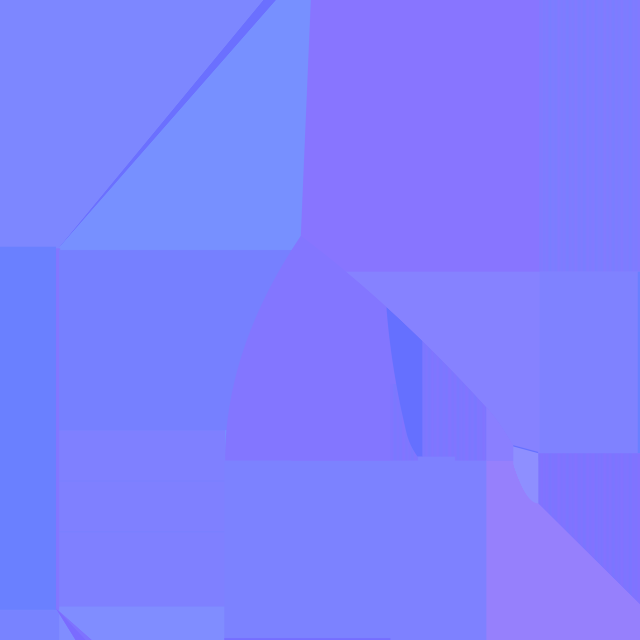
A Shadertoy shader for this texture map:

```glsl
const vec3 PERIWINKLE = vec3(0.492, 0.530, 1.0);
const vec3 INDIGO     = vec3(0.420, 0.440, 1.0);
const vec3 SKY        = vec3(0.465, 0.565, 1.0);
const vec3 VIOLET     = vec3(0.532, 0.459, 1.0);
const vec3 PETAL      = vec3(0.512, 0.462, 1.0);
const vec3 AZURE      = vec3(0.416, 0.502, 1.0);
const vec3 PANEL      = vec3(0.463, 0.502, 1.0);
const vec3 NEUTRAL    = vec3(0.495, 0.504, 1.0);
const vec3 LAVENDER   = vec3(0.525, 0.508, 1.0);
const vec3 LILAC      = vec3(0.588, 0.500, 0.99);
const vec3 FACET      = vec3(0.555, 0.560, 1.0);
const vec3 SLIVER     = vec3(0.395, 0.440, 1.0);

const vec2 APEX = vec2(0.470, 0.6315);        // top of the petal
const vec2 HINGE = vec2(0.0911, 0.612);       // foot of the diagonal strip
const float FLOOR_Y = 0.280;                  // bottom of the petal
const float STRIPE_FREQ = 700.0;
const float STRIPE_GAIN = 0.018;

float edgeWidth;

float inside(float d) { return smoothstep(-edgeWidth, edgeWidth, d); }

float box(vec2 p, vec2 lo, vec2 hi) {
    vec2 d = min(p - lo, hi - p);
    return inside(min(d.x, d.y));
}

void paint(inout vec3 base, vec3 color, float mask) { base = mix(base, color, mask); }

// Layered sines give fine, uneven banding
vec3 banded(vec3 color, float s) {
    float w = 0.6 * sin(s * STRIPE_FREQ) + 0.4 * sin(s * STRIPE_FREQ * 0.37 + 1.3);
    return color + vec3(1.0, -0.5, 0.0) * w * STRIPE_GAIN;
}

// Height of the curved ridge falling from the apex to the right
float ridgeHeight(float x) {
    float t = max(x - APEX.x, 0.0);
    float bend = max(t - 0.29, 0.0);
    return APEX.y - 0.75 * t - 0.6 * t * t - 7.7 * bend * bend;
}

float petalLeft(float y) {
    float t = (y - FLOOR_Y) / (APEX.y - FLOOR_Y);
    return 0.3516 + 0.1184 * t * t;
}

float sliverLeft(float y) {
    float t = max(0.517 - y, 0.0);
    float bend = max(t - 0.195, 0.0);
    return 0.604 + 0.08 * t + 0.42 * t * t + 6.1 * bend * bend;
}

void mainImage(out vec4 fragColor, in vec2 fragCoord) {
    vec2 p = fragCoord / iResolution.xy;
    edgeWidth = 0.7 / iResolution.y;
    vec3 col = PERIWINKLE;
    float ridge = ridgeHeight(p.x) - p.y;

    // Diagonal strip, sky triangle and upper right field
    vec2 h = p - HINGE;
    paint(col, INDIGO, inside(1.211 * h.x - h.y));
    paint(col, SKY, inside(1.141 * h.x - h.y));
    paint(col, VIOLET, inside(p.x - APEX.x - 0.0424 * (p.y - APEX.y)));
    paint(col, banded(vec3(0.492, 0.486, 1.0), p.x), inside(p.x - 0.843));

    // Left column and stacked panels
    paint(col, PETAL, box(p, vec2(0.085, 0.047), vec2(0.094, 0.612)));
    paint(col, AZURE, box(p, vec2(-0.1, 0.047), vec2(0.0875, 0.6146)));
    paint(col, vec3(0.472, 0.515, 1.0), box(p, vec2(-0.1), vec2(0.094, 0.047)));
    paint(col, PANEL, box(p, vec2(0.0924, 0.328), vec2(0.470, 0.6094)));
    paint(col, LAVENDER - vec3(0.025, 0.008, 0.0), box(p, vec2(0.0924, 0.052), vec2(0.3516, 0.328)));
    float seam = abs(fract((0.328 - p.y) / 0.0795 + 0.5) - 0.5) * 0.0795;
    paint(col, PANEL, 0.6 * inside(0.0009 - seam) * box(p, vec2(0.0924, 0.15), vec2(0.3516, 0.335)));
    paint(col, vec3(0.502, 0.552, 1.0), box(p, vec2(0.0924, -0.1), vec2(0.3516, 0.052)));

    // Small wedge at the lower left
    vec2 w = vec2(p.x - 0.087, 0.050 - p.y);
    float wedge = inside(min(w.x - 0.62 * w.y, 1.13 * w.y - w.x));
    paint(col, mix(INDIGO, VIOLET, 0.65), wedge);
    paint(col, vec3(0.48, 0.42, 1.0), wedge * inside(0.94 * w.y - w.x));

    // Petal, its striped right flank and the dark sliver
    float body = box(p, vec2(0.3, FLOOR_Y), vec2(0.760, APEX.y)) * inside(ridge);
    paint(col, PETAL, body * inside(p.x - petalLeft(p.y)));
    float flank = max(box(p, vec2(0.660, FLOOR_Y), vec2(0.762, 0.5)),
                      box(p, vec2(0.610, FLOOR_Y), vec2(0.662, 0.40)));
    paint(col, banded(vec3(0.492, 0.464, 1.0), p.x), body * flank);
    paint(col, SLIVER, body * box(p, vec2(0.6, 0.2865), vec2(0.660, 0.52))
        * inside(p.x - sliverLeft(p.y)));

    // Pane to the right of the ridge
    float pane = box(p, vec2(0.5, 0.2917), vec2(1.1, 0.5755)) * inside(-ridge);
    paint(col, LAVENDER, pane);
    paint(col, NEUTRAL + vec3(0.003, 0.004, 0.0), pane * inside(p.x - 0.843));
    paint(col, AZURE, pane * inside(p.x - 0.9965));

    // Lower centre and lilac corner
    paint(col, vec3(0.488, 0.508, 1.0), box(p, vec2(0.3505, -0.1), vec2(0.762, FLOOR_Y)));
    paint(col, NEUTRAL, box(p, vec2(0.610, -0.1), vec2(0.762, FLOOR_Y)));
    paint(col, NEUTRAL, box(p, vec2(0.653, 0.27), vec2(0.711, 0.2865)));
    paint(col, vec3(0.46, 0.43, 1.0), box(p, vec2(0.3505, -0.1), vec2(0.610, 0.003)));
    paint(col, vec3(0.540, 0.498, 1.0), box(p, vec2(0.760, FLOOR_Y), vec2(0.845, 0.4)) * inside(ridge));
    paint(col, LILAC, box(p, vec2(0.760, -0.1), vec2(1.1, FLOOR_Y)));

    // Striped triangle and pale facet
    float slope = p.y - 0.2135 + 0.992 * (p.x - 0.841);
    paint(col, banded(vec3(0.496, 0.454, 1.0), p.x),
        box(p, vec2(0.841, -0.1), vec2(1.1, 0.2917)) * inside(slope));
    float side = 0.841 - p.x;
    float roof = 0.3034 - 0.27 * (p.x - 0.802) - p.y;
    float facet = box(p, vec2(0.802, 0.2), vec2(0.841, 0.31)) * inside(p.y - 0.2135 - 40.0 * side * side);
    paint(col, FACET, facet * inside(roof));
    paint(col, SLIVER, facet * inside(0.001 - abs(roof)));

    fragColor = vec4(col, 1.0);
}
```
